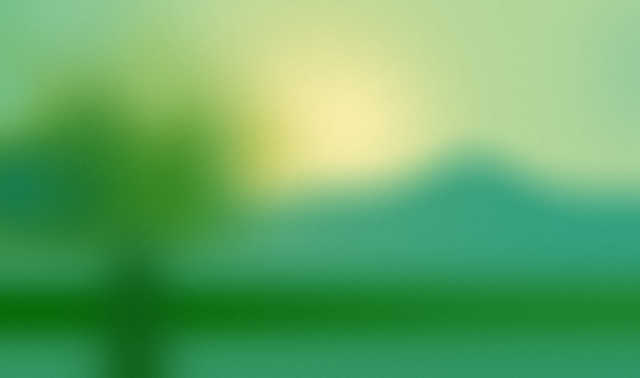
This background is drawn by a Shadertoy shader. Its source:

```glsl
// Defocused meadow: a pale sun over teal hills, a soft tree and a dark grass band.

const vec3 SKY          = vec3(0.70, 0.84, 0.60);
const vec3 SKY_COOL     = vec3(0.46, 0.75, 0.53);
const vec3 SKY_EDGE     = vec3(0.57, 0.79, 0.62);
const vec3 SUN_HALO     = vec3(0.87, 0.87, 0.57);
const vec3 SUN_CORE     = vec3(0.98, 0.94, 0.67);
const vec3 HILL_LEFT    = vec3(0.30, 0.65, 0.48);
const vec3 HILL_RIGHT   = vec3(0.20, 0.63, 0.50);
const vec3 LEAF_LIT     = vec3(0.52, 0.70, 0.28);
const vec3 LEAF_DEEP    = vec3(0.23, 0.54, 0.14);
const vec3 LEAF_GOLD    = vec3(0.80, 0.80, 0.36);
const vec3 LEAF_PALE    = vec3(0.62, 0.77, 0.43);
const vec3 SHADE_TEAL   = vec3(0.09, 0.48, 0.31);
const vec3 SHADE_GREEN  = vec3(0.10, 0.45, 0.18);
const vec3 SHORE        = vec3(0.19, 0.58, 0.38);
const vec3 GRASS_LEFT   = vec3(0.03, 0.42, 0.04);
const vec3 GRASS_RIGHT  = vec3(0.12, 0.52, 0.19);
const vec3 TRUNK        = vec3(0.05, 0.37, 0.08);

const float HORIZON     = 0.49;
const float HILL_HEIGHT = 0.09;
const float HILL_BLUR   = 0.10;
const float GRASS_Y     = 0.175;
const float GRASS_WIDTH = 0.085;
const float GRAIN       = 0.014;
const vec2  GRAIN_CELLS = vec2(512.0, 302.0);

// Gaussian falloff around a centre, in fractions of the canvas
float glow(vec2 p, vec2 centre, vec2 radius) {
    vec2 d = (p - centre) / radius;
    return exp(-dot(d, d));
}

// Smooth step that falls from 1 at low to 0 at high
float fall(float low, float high, float x) {
    return 1.0 - smoothstep(low, high, x);
}

float hash(vec2 p) {
    return fract(sin(dot(p, vec2(12.99, 78.23))) * 43758.5);
}

vec3 skyColour(vec2 p) {
    vec3 c = mix(SKY, SKY_COOL, fall(0.0, 0.4, p.x));
    c = mix(c, SKY_EDGE, 0.8 * glow(p, vec2(1.02, 0.82), vec2(0.11, 0.24)));
    c = mix(c, SUN_HALO, 0.9 * glow(p, vec2(0.49, 0.74), vec2(0.18, 0.30)));
    return mix(c, SUN_CORE, 0.95 * glow(p, vec2(0.53, 0.67), vec2(0.13, 0.17)));
}

vec3 addHills(vec3 c, vec2 p) {
    float bump = (p.x - 0.74) / 0.10;
    float edge = HORIZON + HILL_HEIGHT * exp(-bump * bump);
    vec3 hill = mix(HILL_LEFT, HILL_RIGHT, smoothstep(0.4, 0.95, p.x));
    return mix(c, hill, fall(edge - HILL_BLUR, edge + HILL_BLUR, p.y));
}

vec3 addTree(vec3 c, vec2 p) {
    // Canopy, with a golden rim towards the sun
    c = mix(c, LEAF_GOLD, 0.65 * glow(p, vec2(0.40, 0.60), vec2(0.08, 0.15)));
    float canopy = fall(0.26, 0.46, p.x) * fall(0.60, 1.0, p.y);
    canopy *= smoothstep(0.15, 0.5, p.y);
    c = mix(c, mix(LEAF_DEEP, LEAF_LIT, smoothstep(0.5, 0.82, p.y)), canopy);

    // Gaps of light and pools of shade
    c = mix(c, LEAF_PALE, 0.5 * glow(p, vec2(0.24, 0.82), vec2(0.05, 0.15)));
    c = mix(c, SHADE_GREEN, 0.35 * glow(p, vec2(0.14, 0.65), vec2(0.07, 0.14)));
    c = mix(c, SHADE_GREEN, 0.8 * glow(p, vec2(0.11, 0.47), vec2(0.08, 0.14)));
    c = mix(c, SHADE_TEAL, 0.9 * glow(p, vec2(0.02, 0.50), vec2(0.08, 0.13)));
    c = mix(c, SKY_COOL, 0.85 * glow(p, vec2(0.0, 0.76), vec2(0.06, 0.12)));
    return mix(c, SKY_EDGE, 0.5 * glow(p, vec2(0.095, 1.0), vec2(0.07, 0.14)));
}

vec3 addGround(vec3 c, vec2 p) {
    c = mix(c, SHORE, 0.85 * fall(0.2, 0.38, p.y));
    float d = (p.y - GRASS_Y) / GRASS_WIDTH;
    vec3 grass = mix(GRASS_LEFT, GRASS_RIGHT, smoothstep(0.0, 1.0, p.x));
    c = mix(c, grass, exp(-d * d));
    float x = (p.x - 0.21) / 0.065;
    return mix(c, TRUNK, 0.88 * exp(-x * x) * fall(0.15, 0.55, p.y));
}

void mainImage(out vec4 fragColor, in vec2 fragCoord) {
    vec2 p = fragCoord / iResolution.xy;
    vec3 c = skyColour(p);
    c = addHills(c, p);
    c = addTree(c, p);
    c = addGround(c, p);

    // Fine film grain
    c += GRAIN * (hash(floor(p * GRAIN_CELLS)) - 0.5);
    fragColor = vec4(clamp(c, 0.0, 1.0), 1.0);
}
```
